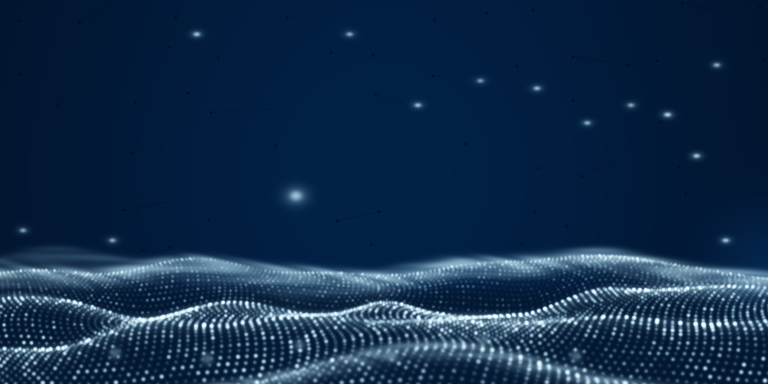
Write a Shadertoy shader that draws this background.

```glsl
// Night-blue sky with soft stars and a faint dark network above a sea of light dots.
// Four crest curves fold the sea; rows of dots crowd under each crest and spread
// towards the next one, growing larger as they come nearer.

float hash(vec2 p) {
    return fract(sin(dot(p, vec2(127.1, 311.7))) * 4375.85);
}

float bump(float x, float width) {
    return exp(-x * x / (width * width));
}

// Height of crest k at x: 0 is the horizon, 3 the nearest, 4 lies below the canvas.
float crest(int k, float x) {
    if (k == 0) return 0.288 - 0.008 * x + 0.036 * bump(x - 0.53, 0.22)
                     + 0.06 * bump(x - 1.56, 0.28) + 0.02 * bump(x - 1.2, 0.14)
                     + 0.004 * sin(x * 17.0);
    if (k == 1) return 0.18 + 0.05 * bump(x - 0.05, 0.2) - 0.015 * bump(x - 0.36, 0.1)
                     + 0.03 * bump(x - 0.6, 0.15) + 0.03 * bump(x - 1.0, 0.09)
                     + 0.07 * smoothstep(1.35, 1.6, x);
    if (k == 2) return 0.09 + 0.075 * smoothstep(0.12, 0.45, x) + 0.006 * sin(x * 9.0);
    if (k == 3) return -0.03 + 0.13 * bump(x - 1.13, 0.42);
    return -0.12;
}

// Rows of dots between crest k and the crest in front of it.
float dotSheet(int k, vec2 p, float pixel) {
    const float ROWS = 13.0;
    float light = 0.0;
    for (float j = 0.0; j < ROWS; j++) {
        float s = j / ROWS;
        float depth = (float(k) + s) / 4.0;
        float spacing = mix(0.011, 0.029, depth);
        float sway = 1.0 + 0.04 * sin(depth * 11.0);
        float column = round((p.x - sway) / spacing);
        float x = sway + column * spacing;
        float y = mix(crest(k, x), crest(k + 1, x), pow(s, 1.5));
        y += 0.005 * sin(x * 15.0 + depth * 18.0);
        float radius = max(mix(0.0034, 0.0062, depth * depth), 0.75 * pixel);
        float chance = hash(vec2(column, j + 20.0 * float(k)));
        float sparkle = 0.3 + 2.4 * chance * chance * chance;
        float patches = 0.8 + 0.4 * sin(x * 7.0 + depth * 9.0) * sin(x * 3.1 - depth * 15.0);
        float d = length(p - vec2(x, y));
        light += sparkle * patches * (0.6 + 1.3 * exp(-6.0 * s)) * exp(-d * d / (radius * radius));
    }
    return light;
}

// Mist hugging a crest: a tight upper edge and a longer lower tail.
float mist(float above, float upper, float lower) {
    return bump(above, above > 0.0 ? upper : lower);
}

float segment(vec2 p, vec2 a, vec2 b) {
    vec2 ab = b - a;
    return length(p - a - ab * clamp(dot(p - a, ab) / dot(ab, ab), 0.0, 1.0));
}

vec2 node(vec2 cell) {
    return (cell + 0.15 + 0.7 * vec2(hash(cell), hash(cell + 7.3))) * 0.13;
}

// Sparse dark nodes, some joined to a neighbouring cell.
float network(vec2 p, float pixel) {
    float shade = 0.0;
    for (int i = 0; i < 9; i++) {
        vec2 cell = floor(p / 0.13) + vec2(i % 3, i / 3) - 1.0;
        float pick = hash(cell + 3.7);
        vec2 a = node(cell);
        vec2 b = node(cell + vec2(1.0, 0.0));
        shade += 0.4 * step(pick, 0.5) * smoothstep(0.003 + pixel, 0.002, length(p - a));
        shade += 0.12 * step(pick, 0.17) * smoothstep(0.001 + pixel, 0.0, segment(p, a, b));
    }
    return min(shade, 0.5);
}

// Stars climb from the left edge and gather at the right, in two arching rows.
float stars(vec2 p) {
    float light = 0.0;
    for (float i = 0.0; i < 14.0; i++) {
        if (i == 3.0) continue; // leaves room for the large star
        float x = 0.06 + 1.83 * (1.0 - pow(1.0 - i / 13.0, 1.7));
        float low = 0.77 - 0.011 * (i - 7.0) * (i - 7.0);
        float high = 0.4 + smoothstep(0.0, 2.0, i) * (0.4 + 0.13 * cos((i - 3.0) * 0.55));
        vec2 d = (p - vec2(x, mod(i, 2.0) < 0.5 ? high : low)) * vec2(0.65, 1.0);
        float power = 0.5 + 0.6 * hash(vec2(i, 4.0));
        light += power * (1.1 * bump(length(d), 0.0048) + 0.25 * bump(length(d), 0.011));
    }
    float r = length((p - vec2(0.771, 0.49)) * vec2(0.8, 1.0));
    return light + 0.9 * bump(r, 0.011) + 0.3 * bump(r, 0.025);
}

void mainImage(out vec4 fragColor, in vec2 fragCoord) {
    float pixel = 1.0 / iResolution.y;
    vec2 p = fragCoord / iResolution.y;
    p.x *= 2.0 * iResolution.y / iResolution.x;

    // Sky, darker at the sides, and the dim water below
    float middle = bump(p.x - 1.0, 0.85) * (0.75 + 0.25 * bump(p.y - 0.55, 0.4));
    vec3 color = mix(vec3(0.004, 0.07, 0.16), vec3(0.004, 0.13, 0.28), middle);
    color = mix(color, vec3(0.01, 0.085, 0.18), 0.8 * smoothstep(0.3, 0.2, p.y));
    color += vec3(0.01, 0.06, 0.11) * bump(length(p - vec2(2.0, 0.31)), 0.14);
    color *= 1.0 - network(p, pixel) * smoothstep(0.3, 0.36, p.y);

    // Mist along the crests
    float grain = 0.75 + 0.25 * sin(p.x * 31.0 + 4.0 * sin(p.y * 60.0 + p.x * 9.0));
    float light = 0.75 * grain * mist(p.y - crest(0, p.x), 0.013, 0.028);
    float distant = 0.3 + 0.035 * sin(p.x * 5.2 + 0.6) + 0.01 * sin(p.x * 13.0);
    light += 0.22 * grain * mist(p.y - distant, 0.014, 0.035);
    light += 0.16 * mist(p.y - crest(1, p.x), 0.008, 0.022);
    light += 0.1 * mist(p.y - crest(2, p.x), 0.008, 0.025);
    light += 0.5 * grain * mist(p.y - crest(3, p.x), 0.013, 0.028);

    // Dots, from the horizon to the front
    for (int k = 0; k < 4; k++)
        light += (k == 0 ? 0.38 : k == 3 ? 0.6 : 1.15) * dotSheet(k, p, pixel);

    // Large blurred sparks on the water
    for (float i = 0.0; i < 6.0; i++) {
        vec2 spark = vec2(0.3 + 0.24 * i, 0.04 + 0.1 * hash(vec2(i, 9.0)));
        light += 0.35 * bump(length(p - spark), 0.014);
    }

    light += stars(p);
    vec3 glow = 1.0 - exp(-light * vec3(0.85, 1.08, 1.22));
    fragColor = vec4(mix(color, vec3(0.96, 0.99, 1.0), glow), 1.0);
}
```
